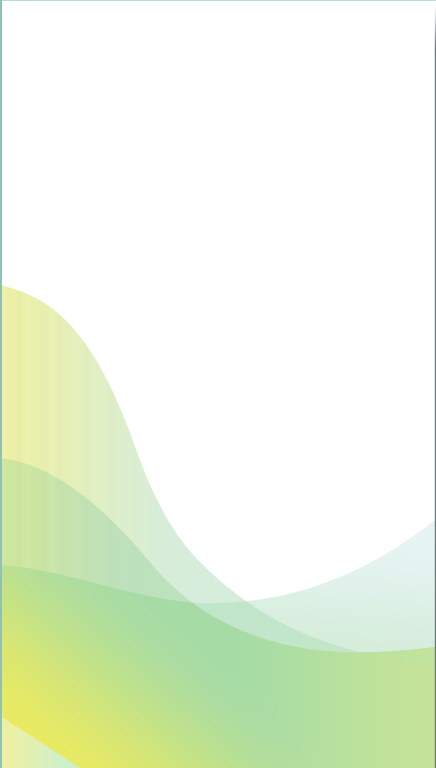
Reproduce this background procedurally as a WebGL 1 fragment shader.

```glsl
precision highp float;

uniform vec2 u_resolution;

#define LEMON vec3(0.93, 0.94, 0.64)
#define MINT vec3(0.84, 0.93, 0.86)
#define LIME vec3(0.81, 0.90, 0.62)
#define SAGE vec3(0.74, 0.88, 0.74)
#define ICE vec3(0.90, 0.955, 0.95)
#define YELLOW vec3(0.92, 0.92, 0.38)
#define LEAF vec3(0.65, 0.86, 0.65)
#define MEADOW vec3(0.77, 0.89, 0.60)
#define TEAL vec3(0.56, 0.76, 0.71)
#define SLATE vec3(0.42, 0.47, 0.47)
#define STREAK 0.006
#define BORDER 0.0046

// Cubic between two knots, each given as (x, height, slope)
float cubic(float x, vec3 a, vec3 b) {
  float span = b.x - a.x;
  float t = (x - a.x) / span;
  float s = 1.0 - t;
  return s * s * ((1.0 + 2.0 * t) * a.y + t * span * a.z)
       + t * t * ((1.0 + 2.0 * s) * b.y - s * span * b.z);
}

float tallWave(float x) {
  vec3 flank = vec3(0.310, 0.418, -1.61);
  vec3 foot = vec3(0.459, 0.268, -0.568);
  if (x < flank.x) return cubic(x, vec3(0.0, 0.629, -0.142), flank);
  if (x < foot.x) return cubic(x, flank, foot);
  return cubic(x, foot, vec3(1.0, 0.130, -0.108));
}

float middleWave(float x) {
  vec3 flank = vec3(0.344, 0.268, -0.681);
  vec3 foot = vec3(0.550, 0.180, -0.244);
  if (x < flank.x) return cubic(x, vec3(0.0, 0.4036, -0.057), flank);
  if (x < foot.x) return cubic(x, flank, foot);
  return cubic(x, foot, vec3(1.0, 0.1576, 0.068));
}

float lowWave(float x) {
  vec3 trough = vec3(0.482, 0.2148, 0.0);
  if (x < trough.x) return cubic(x, vec3(0.0, 0.2643, -0.034), trough);
  return cubic(x, trough, vec3(1.0, 0.3242, 0.454));
}

float cornerSlope(float x) {
  return 0.068 - 0.37 * x;
}

// Smooth coverage below a curve, from its height here and one pixel on
float below(float y, float height, float nextHeight) {
  float slope = (nextHeight - height) * u_resolution.y;
  float dist = (height - y) * u_resolution.y / sqrt(1.0 + slope * slope);
  return clamp(dist + 0.5, 0.0, 1.0);
}

// Smooth coverage of a strip reaching in from an edge
float strip(float dist, float width, float size) {
  return clamp((width - dist) * size + 0.5, 0.0, 1.0);
}

void main() {
  vec2 uv = gl_FragCoord.xy / u_resolution;
  float x = uv.x;
  float y = uv.y;
  float nextX = x + 1.0 / u_resolution.x;

  float tall = below(y, tallWave(x), tallWave(nextX));
  float middle = below(y, middleWave(x), middleWave(nextX));
  float low = below(y, lowWave(x), lowWave(nextX));
  float corner = below(y, cornerSlope(x), cornerSlope(nextX));

  // Faint upright streaks in the pale layers
  float streak = STREAK * (sin(x * 118.0) + 0.6 * sin(x * 211.0 + 1.3));
  streak *= 1.0 - smoothstep(0.1, 0.4, x);

  // Pale layers and their overlaps
  vec3 tallColor = mix(LEMON, MINT, smoothstep(-0.05, 0.45, x)) + streak;
  vec3 middleColor = mix(LIME, SAGE, smoothstep(0.0, 0.32, x)) + streak;
  vec3 iceColor = mix(MINT, ICE, smoothstep(0.15, 0.31, y + 0.05 * (x - 0.7)));
  vec3 overlapColor = vec3(0.76, 0.90, 0.79);

  vec3 color = mix(vec3(1.0), tallColor, tall);
  color = mix(color, mix(iceColor, overlapColor, tall), low);
  color = mix(color, middleColor, middle);

  // Solid ground: yellow at lower left, leaf green inside, lime at right
  float diagonal = 0.5 * x + y;
  vec3 ground = mix(YELLOW, LEAF, smoothstep(0.05, 0.40, diagonal));
  ground = mix(ground, MEADOW, smoothstep(0.50, 1.0, x));
  ground += 0.012 * (1.0 - tall) * vec3(-1.0, 0.0, 1.0);
  color = mix(color, ground, middle * low);

  // Pale corner
  vec3 cornerColor = mix(LEMON, SAGE + 0.06, smoothstep(0.0, 0.18, x));
  color = mix(color, cornerColor, corner);

  // Thin border on three sides
  color = mix(color, TEAL + 0.12, strip(1.0 - y, 0.0013, u_resolution.y));
  color = mix(color, SLATE, strip(1.0 - x, 0.6 * BORDER, u_resolution.x)
                            * smoothstep(1.0, 0.93, y));
  color = mix(color, TEAL, strip(x, BORDER, u_resolution.x));

  gl_FragColor = vec4(color, 1.0);
}
```
